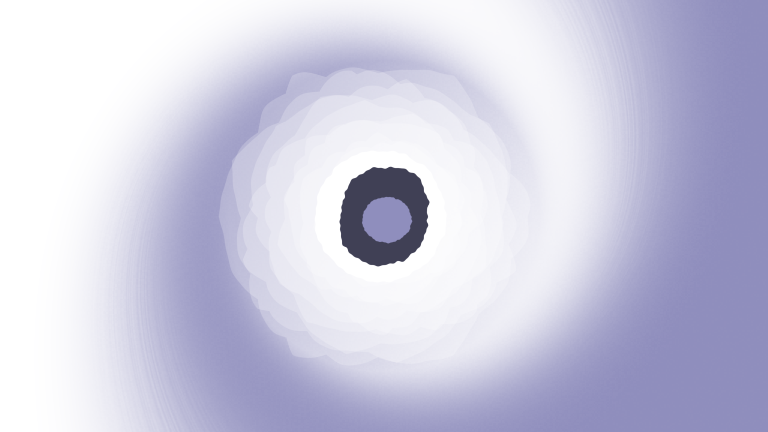
This background is drawn by a Shadertoy shader. Its source:

```glsl
// A pale-to-violet gradient twisted into a vortex around the canvas centre.
// Translucent scalloped hexagons stack up to a white core, which holds
// a ragged dark ring and a violet pupil. Fine streaks are layered sines.

const vec3 PALE   = vec3(1.0);
const vec3 VIOLET = vec3(0.56, 0.555, 0.74);
const vec3 INK    = vec3(0.25, 0.25, 0.335);

const float TWIST = 18.2;          // radians of swirl, extrapolated to radius 0
const float TWIST_FALLOFF = 4.5;
const float CALM_RADIUS = 0.36;    // the swirl stops tightening inside this
const vec2  RAMP = vec2(-0.70, 0.75);
const float STREAK_GAIN = 0.022;
const float GRAIN_GAIN = 0.012;

const int   LAYERS = 9;
const float OUTER_RADIUS = 0.365;
const float INNER_RADIUS = 0.175;
const float LAYER_ALPHA = 0.21;
const float CORE_RADIUS = 0.152;
const float RING_RADIUS = 0.110;
const vec2  PUPIL_CENTRE = vec2(0.007, -0.009);
const vec2  PUPIL_SIZE = vec2(0.057, 0.053);

const float SECTOR = 1.0471976;    // one sixth of a turn

float hash(vec2 p) {
    return fract(sin(dot(p, vec2(127.1, 311.7))) * 4375.85);
}

// Coverage of the region where d is negative.
float fill(float d) {
    float px = 1.0 / iResolution.y;
    return 1.0 - smoothstep(-0.7 * px, 0.7 * px, d);
}

// Irregular edge in -1..1, continuous around the circle.
float ragged(float a, float seed) {
    return 0.45 * sin(9.0 * a + seed + 1.5 * sin(4.0 * a + seed))
         + 0.35 * sin(17.0 * a - 2.3 * seed + 2.0 * sin(5.0 * a))
         + 0.20 * sin(38.0 * a + 3.1 * seed);
}

vec2 swirl(vec2 p) {
    float angle = TWIST * exp(-TWIST_FALLOFF * max(length(p), CALM_RADIUS));
    float c = cos(angle), s = sin(angle);
    return vec2(c * p.x - s * p.y, s * p.x + c * p.y);
}

// Fine lines that run along the arms of the vortex.
float streaks(vec2 q) {
    float w = q.x + 0.03 * sin(5.0 * q.y + 1.0);
    float lines = sin(150.0 * w + 3.0 * sin(31.0 * w))
                + 0.7 * sin(287.0 * w + 2.0 * sin(53.0 * w) + 4.0 * q.y);
    float arm = smoothstep(0.48, 0.62, length(q)) * exp(-14.0 * q.x * q.x);
    return lines * arm * smoothstep(0.95, 0.7, length(q));
}

// Scalloped, softened hexagon: distance past its edge.
float petalEdge(vec2 p, float radius, float seed) {
    float a = atan(p.y, p.x);
    float hexagon = 0.866 / cos(mod(a + 0.37 * seed, SECTOR) - 0.5 * SECTOR);
    float scallop = abs(sin(7.0 * a + 1.3 * sin(3.0 * a + seed) + seed));
    float shape = mix(1.0, hexagon, 0.6) + 0.05 * scallop - 0.02;
    return length(p) - radius * (shape + 0.008 * ragged(a, seed));
}

void mainImage(out vec4 fragColor, in vec2 fragCoord) {
    vec2 p = (fragCoord - 0.5 * iResolution.xy) / iResolution.y;
    float r = length(p);
    float a = atan(p.y, p.x);

    // Twisted gradient with streaks and grain
    vec2 q = swirl(p);
    float tone = smoothstep(RAMP.x, RAMP.y, q.x);
    tone += STREAK_GAIN * streaks(q);
    tone += GRAIN_GAIN * (hash(floor(p * 288.0)) - 0.5) * 2.0 * smoothstep(0.0, 0.3, tone);
    vec3 color = mix(PALE, VIOLET, clamp(tone, 0.0, 1.0));

    // Translucent petals, outermost first
    for (int i = 0; i < LAYERS; i++) {
        float k = float(i) / float(LAYERS - 1);
        float seed = float(i);
        vec2 centre = vec2(-0.025 * (1.0 - k), 0.0)
                    + 0.014 * vec2(cos(2.4 * seed), sin(2.4 * seed)) * k;
        float radius = mix(OUTER_RADIUS, INNER_RADIUS, k);
        color = mix(color, PALE, LAYER_ALPHA * fill(petalEdge(p - centre, radius, seed)));
    }

    // White core
    vec2 c = p + vec2(0.008, 0.0);
    float core = CORE_RADIUS + 0.004 * ragged(atan(c.y, c.x), 2.0);
    color = mix(color, PALE, fill(length(c) - core));

    // Dark ring, slightly taller than wide
    float ring = RING_RADIUS - 0.006 * cos(2.0 * a) + 0.004 * sin(2.0 * a)
               - 0.003 * cos(4.0 * a) + 0.004 * ragged(a, 5.0);
    color = mix(color, INK, fill(r - ring));

    // Violet pupil
    vec2 e = (p - PUPIL_CENTRE) / PUPIL_SIZE;
    float pupil = length(e) - 1.0 - 0.03 * ragged(atan(e.y, e.x), 1.0);
    color = mix(color, VIOLET, fill(pupil * PUPIL_SIZE.y));

    fragColor = vec4(color, 1.0);
}
```
